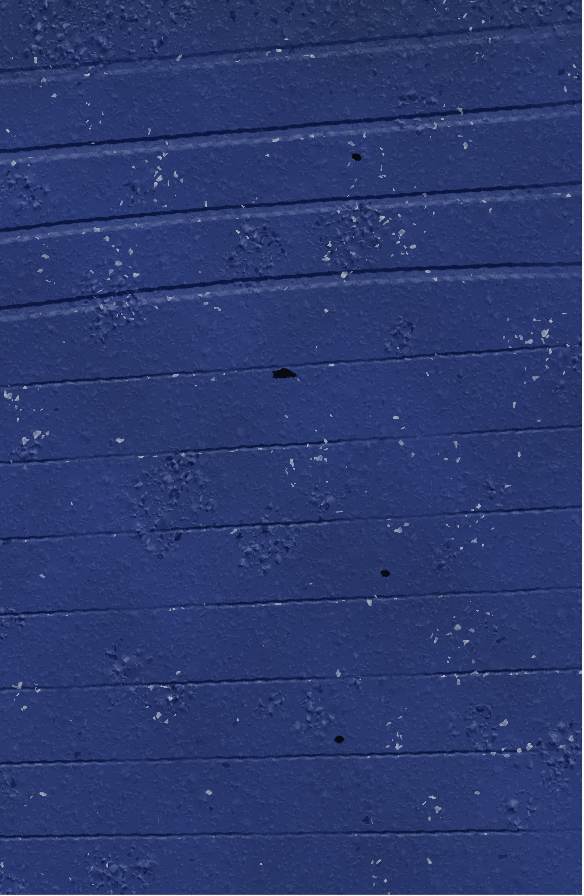
A Shadertoy shader for this texture:

```glsl
const vec3 PAINT     = vec3(0.160, 0.220, 0.442);
const vec3 DULL      = vec3(0.160, 0.217, 0.400);
const vec3 SHADE     = vec3(0.045, 0.090, 0.255);
const vec3 LIGHT     = vec3(0.370, 0.430, 0.610);
const vec3 BARE      = vec3(0.740, 0.760, 0.790);
const vec3 HOLE      = vec3(0.035, 0.045, 0.080);
const vec3 MARGIN    = vec3(0.980, 0.980, 0.990);
const float LAST_ROW = 10.0;

vec2 hash2(vec2 c) {
    return fract(sin(vec2(dot(c, vec2(127.1, 311.7)), dot(c, vec2(269.5, 183.3)))) * 43758.5);
}

// Layered sines, about -1 to 1
float waves(vec2 p) {
    return 0.5 * sin(p.x + 1.7 * sin(p.y * 0.8))
         + 0.3 * sin(p.y * 2.3 + p.x * 1.4 + 2.0)
         + 0.2 * sin(p.x * 4.7 - p.y * 3.1);
}

// Cellular noise: soft blobs filling a share of the cells
float blobs(vec2 p, float scale, float density) {
    vec2 q = p * scale, cell = floor(q);
    float height = 0.0;
    for (int j = -1; j <= 1; j++)
    for (int i = -1; i <= 1; i++) {
        vec2 id = cell + vec2(i, j);
        vec2 kind = hash2(id + 41.0);
        float radius = mix(0.25, 0.75, kind.y * kind.y);
        float dist = length(q - id - hash2(id));
        float bump = 1.0 - smoothstep(0.0, radius, dist);
        height = max(height, bump * step(kind.x, density));
    }
    return height;
}

// Light from above: positive on upper slopes, negative on lower ones
float emboss(vec2 p, float scale, float density) {
    vec2 shift = vec2(0.06, 0.22) / scale;
    return blobs(p - shift, scale, density) - blobs(p + shift, scale, density);
}

float band(float d, float halfWidth, float soft) {
    return 1.0 - smoothstep(halfWidth - soft, halfWidth + soft, abs(d));
}

// x: row number, y: signed height above the nearest scored line
vec2 nearestLine(vec2 p, float u) {
    float bow = 0.011 * sin(3.14 * u) * smoothstep(0.6, 0.67, p.y) * (1.0 - smoothstep(0.7, 0.83, p.y));
    float growth = 0.00037 * (1.0 - u);
    float pitch = mix(0.0815, 0.0903, u);
    float height = p.y - bow - mix(0.0665, 0.074, u);
    float t = height / (pitch + growth * height / pitch);
    float row = floor(t + 0.5);
    return vec2(row, (t - row) * (pitch + 2.0 * growth * t));
}

// Chipped holes strung along a wavering column
float holes(vec2 p, float aspect, float soft) {
    float mask = 0.0;
    for (int i = 0; i < 4; i++) {
        float k = float(i);
        vec2 center = vec2((0.58 + 0.1 * sin(2.2 * k)) * aspect, 0.155 + 0.217 * k + 0.02 * cos(2.2 * k));
        float big = step(1.5, k) * step(k, 2.5);
        vec2 d = (p - center) / vec2(1.0 + 1.1 * big, 0.8);
        float radius = mix(0.0052, 0.0066, big) * (1.0 + 0.3 * waves(p * 300.0 + k));
        mask = max(mask, 1.0 - smoothstep(radius - soft, radius + soft, length(d)));
    }
    return mask;
}

void mainImage(out vec4 fragColor, in vec2 fragCoord) {
    vec2 p = fragCoord / iResolution.y;
    float aspect = iResolution.x / iResolution.y;
    float u = p.x / aspect;
    float soft = max(0.7 / iResolution.y, 0.0006);
    vec2 warped = p + 0.003 * vec2(waves(p.yx * 210.0), waves(p * 190.0 + 3.0));

    // Broad paint tone: duller toward the top, gently cloudy elsewhere
    float top = smoothstep(0.86, 1.0, p.y);
    float cloud = 0.6 * waves(p * 8.0 + 1.0) + 0.4 * waves(p.yx * 21.0 + 5.0);
    float dull = clamp(0.1 + 0.35 * waves(p * 11.0 + 4.0) + 0.8 * top, 0.0, 1.0);
    vec3 color = mix(PAINT, DULL, dull) * (1.0 + 0.08 * cloud - 0.04 * top);

    // Rough patches and plaster relief
    float rough = smoothstep(0.08, 0.55, blobs(p + 0.014 * waves(p * 55.0), 9.0, 0.5));
    rough = clamp(rough + 0.35 * top, 0.0, 1.0);
    float relief = (0.1 + 0.25 * rough) * emboss(warped, 55.0, 0.3)
                 + (0.22 + 0.6 * rough) * emboss(warped, 115.0, 0.22 + 0.25 * rough)
                 + (0.32 + 0.3 * rough) * emboss(warped + 0.5, 230.0, 0.5);

    // Scored lines: thin below, wide grooves near the top
    vec2 line = nearestLine(p, u);
    float row = line.x;
    float d = line.y + 0.0006 * waves(vec2(p.x * 45.0, row * 3.0)) + 0.0008 * waves(p * 330.0 + row);
    float wide = step(6.5, row);
    float exists = step(-0.5, row) * step(row, LAST_ROW + 0.5);
    float ending = 1.0 - smoothstep(0.86, 0.98, u + 0.06 * (hash2(vec2(row, 7.0)).x - 0.5));
    float worn = clamp(0.75 + 0.7 * waves(vec2(p.x * 17.0 + row * 5.3, row * 2.1)), 0.25, 1.0);
    float depth = exists * mix(worn, 0.8 + 0.2 * worn, wide) * mix(0.6, 1.0, ending);
    depth *= mix(1.0, 0.55, step(LAST_ROW - 0.5, row));
    float cut = band(d, mix(0.0012, 0.0021, wide), soft);
    float lip = band(d + mix(0.0034, 0.0125, wide), mix(0.0012, 0.0025, wide), soft + 0.0006 * wide);
    float trough = wide * band(d + 0.007, 0.0045, 0.002);
    float crumbs = 0.5 + 0.5 * waves(p * 330.0);
    relief += depth * (lip * (0.15 + 0.7 * crumbs) + 0.2 * trough - 1.1 * cut);

    // Small pits in the rough patches
    float pit = smoothstep(0.3, 0.55, blobs(warped + 0.71, 100.0, 0.01 + 0.1 * rough));
    relief -= 0.6 * pit;
    color = mix(color, SHADE, clamp(-relief, 0.0, 1.0));
    color = mix(color, LIGHT, clamp(relief, 0.0, 1.0));

    // Bare flecks, in upright clusters and along the line lips
    vec2 drift = p * vec2(1.2, 0.8) + 0.012 * waves(p * 70.0) + 0.37;
    float cluster = smoothstep(0.15, 0.6, blobs(drift, 10.0, 0.45));
    float density = 0.015 + 0.24 * cluster + 0.16 * lip * depth;
    float fleck = smoothstep(0.25, 0.55, blobs(warped + 0.19, 125.0, density));
    color = mix(color, BARE, fleck * (0.35 + 0.55 * crumbs));

    color = mix(color, HOLE, holes(p, aspect, soft));

    // Bright hairline margin at the right and lower borders
    float inset = min((1.0 - u) * aspect - 0.0022, p.y - 0.0014);
    color = mix(MARGIN, color, smoothstep(-0.0005, 0.0005, inset));
    fragColor = vec4(color, 1.0);
}
```
